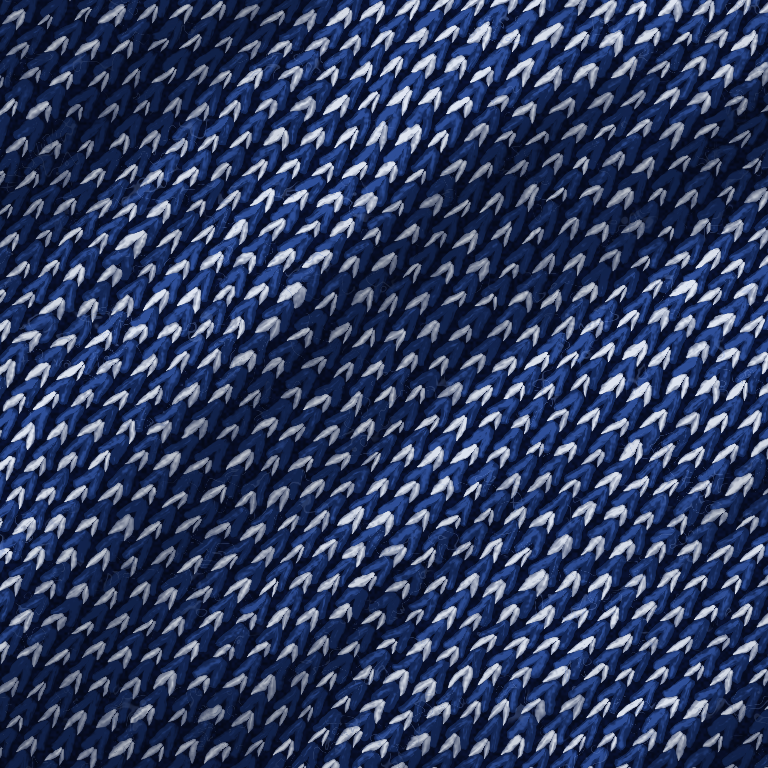
Reproduce this texture procedurally as a WebGL 2 fragment shader.

```glsl
#version 300 es
precision highp float;

#define WALE_WIDTH 0.0340
#define ROW_PITCH 0.0262
#define WALE_ANGLE 0.93
#define FOLD_ANGLE 0.70
#define FOLD_COUNT 8.0
#define BLUE_LENGTH 0.029
#define WHITE_LENGTH 0.033
#define LEG_SPREAD 0.29
#define WARP 0.014
#define FUZZ 0.75

uniform vec2 u_resolution;
out vec4 fragColor;

const vec3 SHADOW = vec3(0.025, 0.050, 0.140);
const vec3 NAVY = vec3(0.075, 0.150, 0.330);
const vec3 BLUE = vec3(0.17, 0.29, 0.56);
const vec3 GREY = vec3(0.22, 0.27, 0.41);
const vec3 WHITE = vec3(0.82, 0.845, 0.89);

float hash(vec2 p) {
    return fract(sin(dot(p, vec2(127.1, 311.7))) * 43758.5453);
}

float noise(vec2 p) {
    vec2 i = floor(p), f = fract(p);
    f = f * f * (3.0 - 2.0 * f);
    return mix(mix(hash(i), hash(i + vec2(1, 0)), f.x),
               mix(hash(i + vec2(0, 1)), hash(i + 1.0), f.x), f.y);
}

// x runs along the given angle, y to the right of it
vec2 alongAcross(vec2 p, float angle) {
    vec2 d = vec2(cos(angle), sin(angle));
    return vec2(dot(p, d), dot(p, vec2(d.y, -d.x)));
}

// Distance to a segment in x, position from tip to tail in y
vec2 segment(vec2 p, vec2 tip, vec2 tail) {
    vec2 axis = tail - tip;
    float t = clamp(dot(p - tip, axis) / dot(axis, axis), 0.0, 1.0);
    return vec2(length(p - tip - axis * t), t);
}

// Thin stray hairs along the contour lines of a noise field
float hairs(vec2 p) {
    float line = abs(noise(p * 40.0 + 2.0 * noise(p * 80.0)) - 0.5);
    float patches = smoothstep(0.45, 0.75, noise(p * 24.0 + 9.0));
    return (1.0 - smoothstep(0.005, 0.04, line)) * patches;
}

void main() {
    vec2 uv = gl_FragCoord.xy / u_resolution.y;
    float pixel = 1.0 / u_resolution.y;

    // Soft diagonal folds
    vec2 f = alongAcross(uv, FOLD_ANGLE);
    f.y += 0.05 * noise(uv * 3.0);
    float fold = 0.65 * noise(f * vec2(1.3, FOLD_COUNT) + 4.0)
               + 0.35 * noise(f * vec2(3.0, FOLD_COUNT * 2.0) + 17.0);
    float ridge = smoothstep(0.22, 0.75, fold);
    float light = mix(0.6, 1.3, ridge);

    // Uneven knit coordinates, with white stitches staggered between wales
    vec2 wobble = vec2(noise(uv * 9.0), noise(uv * 9.0 + 31.0)) - 0.5;
    wobble += 0.4 * (vec2(noise(uv * 42.0), noise(uv * 42.0 + 7.0)) - 0.5);
    wobble += 0.1 * (vec2(noise(uv * 170.0), noise(uv * 170.0 + 7.0)) - 0.5);
    vec2 knit = alongAcross(uv + WARP * wobble, WALE_ANGLE);
    knit.y += 0.016 * fold;
    float wale = floor(knit.y / WALE_WIDTH);
    float x = (fract(knit.y / WALE_WIDTH) - 0.5) * WALE_WIDTH;
    float along = knit.x + ROW_PITCH * (mod(wale, 2.0) + 0.6 * hash(vec2(wale, 3.0)));
    float side = step(0.0, x);
    vec2 p = vec2(abs(x), along);

    // Fine strands run with each leg of the stitch
    float strand = noise(vec2(along * 120.0 + wale * 5.0, dot(p, vec2(0.945, 0.326)) * 560.0));
    float grain = noise(uv * 280.0);
    float fuzz = FUZZ * (0.55 * strand + 0.45 * grain - 0.5);

    // Overlapping V stitches, alternately blue and white
    vec3 color = SHADOW * (0.7 + 0.8 * grain);
    float height = 0.0;
    float firstRow = floor(along / ROW_PITCH);
    float waleSize = mix(0.75, 1.08, hash(vec2(wale, 8.0))) * mix(0.85, 1.08, ridge);
    for (int i = 0; i < 3; i++) {
        float row = firstRow + float(i);
        bool isWhite = mod(row, 2.0) < 0.5;
        vec2 id = vec2(wale * 2.0 + side, row);
        float vary = hash(id);
        float size = waleSize * mix(0.72, 1.12, hash(id + 5.0)) * mix(1.1, 0.85, side);
        float reach = isWhite
            ? WHITE_LENGTH * mix(0.85, 1.0, vary) * mix(1.0, 0.85, side) * min(size + 0.15, 1.0)
            : BLUE_LENGTH;
        vec2 tip = vec2(0.0022, row * ROW_PITCH);
        vec2 leg = segment(p, tip, tip + reach * vec2(LEG_SPREAD, -1.0));
        float radius = isWhite
            ? size * (mix(0.0036, 0.0012, leg.y) + 0.0125 * leg.y * (1.0 - leg.y))
            : mix(0.0074, 0.0062, leg.y);
        float h = 1.0 - leg.x / radius + 0.28 * fuzz;
        float round = sqrt(clamp(h, 0.0, 1.0));
        float shade = mix(1.06, 0.84, side) * (1.0 + fuzz);
        vec3 yarn;
        if (isWhite) {
            float lit = round * mix(0.85, 1.25, vary) * shade * mix(0.72, 1.18, ridge);
            yarn = mix(GREY, WHITE, clamp(lit - 0.15 * leg.y, 0.0, 1.0));
            h += 0.3 * step(0.0, h);
        } else {
            float lit = round * shade * light;
            yarn = mix(SHADOW, NAVY, smoothstep(0.08, 0.5, lit));
            yarn = mix(yarn, BLUE, smoothstep(0.62, 1.15, lit + 0.25 * (vary - 0.5)));
        }
        float edge = pixel / radius * 0.7 + 0.03;
        color = mix(color, yarn, smoothstep(-edge, edge, h - height));
        height = max(height, h);
    }

    // Fold shadow and loose fibres
    color *= mix(0.84, 1.06, ridge);
    color = mix(color, mix(BLUE, WHITE, 0.3) * light, 0.35 * hairs(uv));
    fragColor = vec4(clamp(color, 0.0, 1.0), 1.0);
}
```
